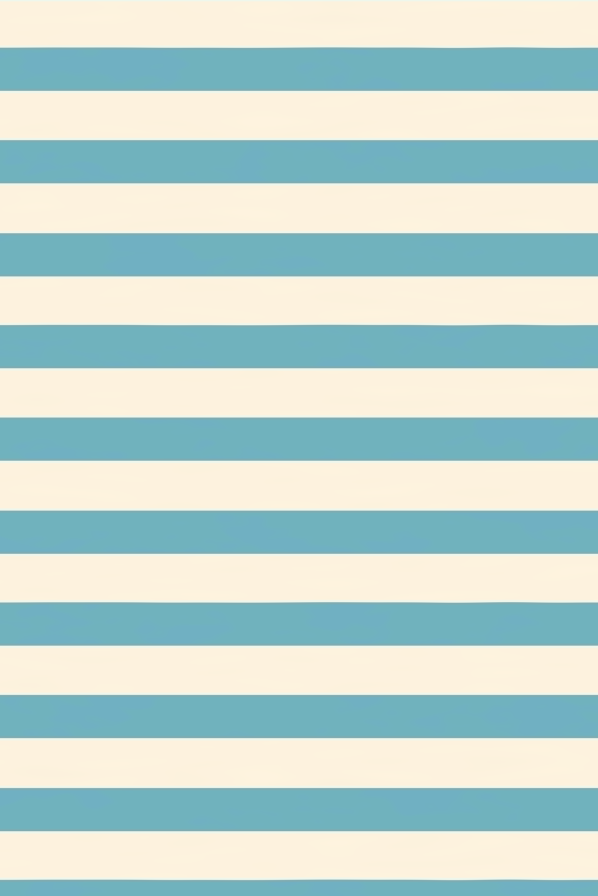
A Shadertoy shader for this pattern:

```glsl
// Horizontal teal-blue stripes on cream, with soft printed edges and faint mottling.

#define PERIOD 0.1032       // stripe spacing, in canvas heights
#define FIRST_TOP 0.0532    // top edge of the first stripe, from the top
#define STRIPE_WIDTH 0.0482
#define FRINGE 0.0030       // width of the tinted band beside each edge
#define WOBBLE 0.0008       // waviness of every third top edge
#define CREAM vec3(0.992, 0.950, 0.870)
#define PALE vec3(0.935, 0.968, 0.928)
#define TEAL vec3(0.440, 0.700, 0.740)
#define BLUE vec3(0.440, 0.690, 0.762)
#define GREY_BLUE vec3(0.500, 0.670, 0.690)

vec2 hashGradient(vec2 cell) {
    vec3 q = fract(cell.xyx * vec3(0.1031, 0.1030, 0.0973));
    q += dot(q, q.yzx + 33.33);
    return 2.0 * fract((q.xx + q.yz) * q.zy) - 1.0;
}

float gradientNoise(vec2 p) {
    vec2 i = floor(p), f = fract(p);
    vec2 u = f * f * (3.0 - 2.0 * f);
    vec2 e = vec2(0.0, 1.0);
    float low = mix(dot(hashGradient(i), f),
                    dot(hashGradient(i + e.yx), f - e.yx), u.x);
    float high = mix(dot(hashGradient(i + e.xy), f - e.xy),
                     dot(hashGradient(i + e.yy), f - e.yy), u.x);
    return mix(low, high, u.y);
}

// Signed distance to the nearest stripe edge, positive inside the stripe.
float stripeDistance(vec2 p) {
    float gap = 0.5 * (PERIOD - STRIPE_WIDTH);
    float rows = (p.y - FIRST_TOP + gap) / PERIOD;
    float third = mod(floor(rows), 3.0);
    float y = fract(rows) * PERIOD - gap;
    y -= third > 1.5 ? 0.0007 : 0.0;
    float wave = third < 0.5 ? WOBBLE * gradientNoise(vec2(p.x * 14.0, 3.5)) : 0.0;
    return min(y - wave, STRIPE_WIDTH - y);
}

void mainImage(out vec4 fragColor, in vec2 fragCoord) {
    vec2 p = fragCoord / iResolution.y;
    p.y = 1.0 - p.y;
    float pixel = 1.0 / iResolution.y;
    float d = stripeDistance(p);

    // Ink mottling: broad patches with finer horizontal streaks
    float mottle = gradientNoise(p * vec2(9.0, 22.0))
                 + 0.5 * gradientNoise(p * vec2(34.0, 90.0));
    vec3 ink = mix(TEAL, BLUE, smoothstep(0.0, 0.3, mottle));
    ink = mix(GREY_BLUE, ink, smoothstep(0.3 * FRINGE, 1.2 * FRINGE, d));

    // Cream ground, tinted close to the stripes
    vec3 ground = CREAM + 0.006 * gradientNoise(p * vec2(12.0, 70.0));
    ground = mix(ground, PALE, smoothstep(-1.2 * FRINGE, -0.5 * FRINGE, d));

    vec3 color = mix(ground, ink, smoothstep(-0.8 * pixel, 0.8 * pixel, d));
    fragColor = vec4(color, 1.0);
}
```
